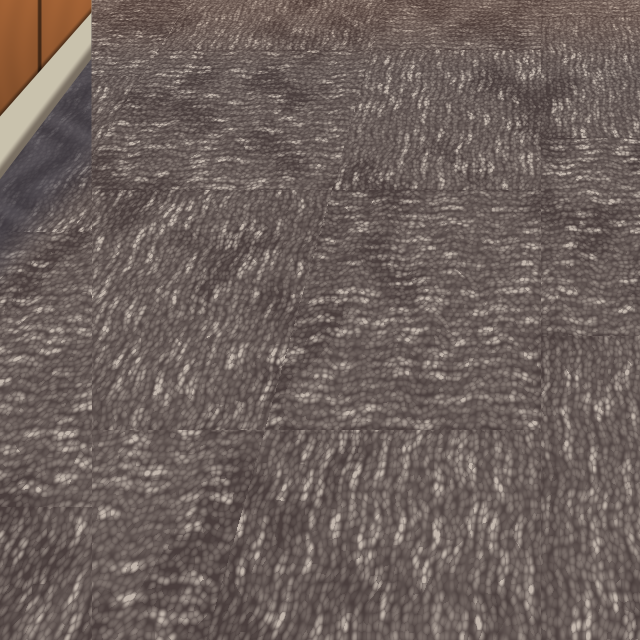
Write a Shadertoy shader that draws this texture.

```glsl
// Quarter-turned carpet tiles seen in perspective, beside a wooden cabinet.
// The floor is projected to tile units; each tile turns its yarn direction.
// Stretched cellular noise makes broken yarn flecks, pile grain and stains.

const vec3 PILE_DARK = vec3(0.29, 0.245, 0.24);
const vec3 PILE_LIGHT = vec3(0.76, 0.715, 0.675);
const vec3 SHADOW = vec3(0.27, 0.255, 0.285);
const vec3 WOOD = vec3(0.58, 0.35, 0.19);
const vec3 BOARD = vec3(0.79, 0.76, 0.68);
const float THREADS = 25.0;      // yarn rows per tile
const float WALL_END = 0.143;    // right limit of the cabinet side

float hash(vec2 p) {
    vec3 h = fract(vec3(p.xyx) * vec3(0.1031, 0.1030, 0.0973));
    h += dot(h, h.yzx + 33.33);
    return fract((h.x + h.y) * h.z);
}

// Nearest feature point: x = distance, y = random value of its cell.
vec2 cells(vec2 p, vec2 jitter) {
    vec2 base = floor(p);
    vec2 nearest = vec2(9.0, 0.0);
    for (int j = -1; j <= 1; j++) {
        for (int i = -1; i <= 1; i++) {
            vec2 id = base + vec2(i, j);
            vec2 shift = vec2(hash(id), hash(id + 71.7)) - 0.5;
            float d = length(id + 0.5 + shift * jitter - p);
            if (d < nearest.x) nearest = vec2(d, hash(id + 19.3));
        }
    }
    return nearest;
}

// Canvas position (y downward) to floor position in tile units.
vec2 projectFloor(vec2 p) {
    return vec2((0.846 - p.x) / (0.28 * (p.y + 0.872)), 4.031 / (p.y + 0.758));
}

// Tile column and row; the outer columns have their own row offsets.
vec2 tileIndex(inout vec2 f, float x) {
    float column = f.x < 0.0 ? -1.0 : (f.x < 1.0 ? 0.0 : 1.0);
    if (x < WALL_END || f.x > 2.25) column = 2.0;
    f.y += column < 0.0 ? -0.14 : (column > 1.5 ? 0.4 : 0.18);
    return vec2(column, floor(f.y));
}

// Brightness of the pile; q.x runs along the yarn, q.y across it.
float yarnTone(vec2 q, float fleckGain) {
    float w = q.y * THREADS + 0.18 * sin(q.x * 17.0 + q.y * 5.0)
            + 0.10 * sin(q.x * 43.0 - q.y * 11.0);
    float ridge = cos(6.2832 * (w - 0.5));
    vec2 dash = cells(vec2(q.x * 9.0, w), vec2(0.9, 0.25));
    vec2 tuft = cells(vec2(q.x * 48.0, w * 2.4), vec2(0.9));
    float grain = smoothstep(0.85, 0.1, tuft.x) * (0.35 + 0.9 * tuft.y);
    float fleck = smoothstep(0.6, 0.12, dash.x) * smoothstep(0.25, 0.95, dash.y);
    return 0.25 + 0.06 * ridge + 0.30 * (grain - 0.45)
         + fleckGain * fleck * (0.25 + grain);
}

// Soft dark stains with ragged edges.
float stain(vec2 f) {
    vec2 warp = 0.10 * vec2(sin(f.y * 13.0 + f.x * 5.0), sin(f.x * 15.0 - f.y * 4.0));
    vec2 c = cells((f + warp) * 2.6 + 3.7, vec2(0.8));
    return smoothstep(0.62, 0.12, c.x) * smoothstep(0.3, 0.8, c.y);
}

vec3 carpet(vec2 p) {
    vec2 f = projectFloor(p);
    vec2 ground = f;
    vec2 tile = tileIndex(f, p.x);
    bool across = (mod(tile.y, 2.0) > 0.5) != (tile.x == 1.0);
    vec2 q = (across ? f : f.yx) + 23.0 * hash(tile + 5.0);

    // Flecks fade with distance and along the narrow filler strip.
    float haze = smoothstep(0.12, 0.0, p.y);
    float strip = smoothstep(0.05, 0.02, abs(ground.x + 0.025));
    float gain = (0.48 + 0.16 * hash(tile)) * (1.0 - 0.55 * haze) * (1.0 - 0.5 * strip);
    float tone = yarnTone(q, gain) - 0.15 * stain(ground) - 0.04 * strip + 0.05 * haze;

    // Slightly sunken seams between rows.
    float seam = abs(fract(f.y + 0.5) - 0.5);
    tone -= 0.06 * smoothstep(0.018, 0.004, seam);
    vec3 color = mix(PILE_DARK, PILE_LIGHT, clamp(tone, 0.0, 1.0));
    return color + vec3(0.025, 0.0, -0.015) * haze;
}

// Cabinet front with a joint, and the pale skirting under it.
vec3 addCabinet(vec3 color, vec2 p, float px) {
    float side = smoothstep(WALL_END + px, WALL_END - px, p.x);
    float woodEdge = p.y - (0.182 - 1.136 * p.x);
    float boardEdge = p.y - (0.28 - 1.318 * p.x);

    float shade = side * smoothstep(0.19, 0.07, boardEdge - 0.25 * p.x);
    float mottling = 0.04 * sin(p.x * 71.0 + 3.0 * sin(p.y * 47.0));
    color = mix(color, SHADOW + mottling, 0.78 * shade);

    vec3 skirting = mix(BOARD, vec3(0.48, 0.44, 0.39), smoothstep(-0.03, -0.01, boardEdge));
    color = mix(color, skirting, side * smoothstep(px, -px, boardEdge));

    float streaks = 0.02 * sin(p.x * 160.0 + 2.0 * sin(p.y * 19.0));
    vec3 wood = WOOD * (1.08 - 1.2 * p.y + streaks);
    wood *= 1.0 - 0.55 * smoothstep(0.003 + px, 0.001, abs(p.x - 0.062));
    wood *= 1.0 - 0.45 * smoothstep(-0.012, 0.0, woodEdge);
    return mix(color, wood, side * smoothstep(px, -px, woodEdge));
}

void mainImage(out vec4 fragColor, in vec2 fragCoord) {
    vec2 p = fragCoord / iResolution.xy;
    p.y = 1.0 - p.y;
    vec3 color = addCabinet(carpet(p), p, 1.0 / iResolution.y);
    fragColor = vec4(color, 1.0);
}
```
